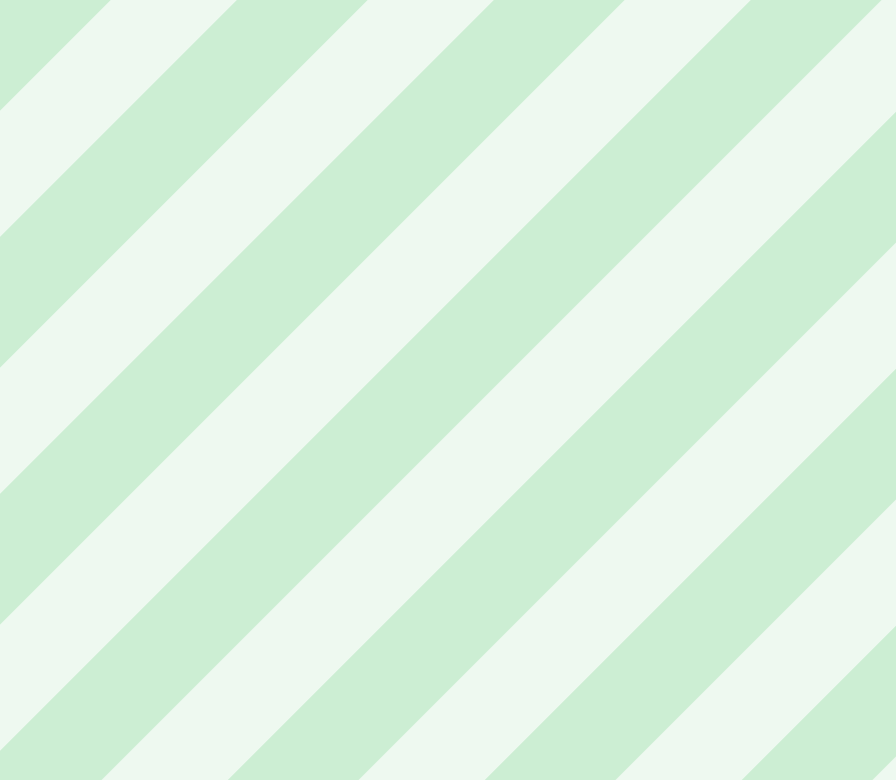
This pattern is drawn by a WebGL 2 fragment shader. Its source:

```glsl
#version 300 es
precision highp float;
// Flat diagonal stripes, mint on pale mint, rising to the right at 45 degrees.
// A repeating coordinate runs across the stripes from the top left corner;
// the distance to the nearest stripe edge gives smooth borders.

#define PERIOD 0.2868        // repeat along the top edge, in canvas widths
#define MINT_SHARE 0.509     // part of each repeat filled by the mint stripe
#define FIRST_START -0.0225  // where the first mint stripe starts
#define MINT vec3(0.800, 0.932, 0.826)
#define PALE vec3(0.932, 0.977, 0.942)

uniform vec2 u_resolution;
out vec4 fragColor;

// Signed distance to the mint stripes, positive inside, in canvas widths.
float stripeDistance(float across) {
  float phase = (across - FIRST_START) / PERIOD - 0.5 * MINT_SHARE;
  float fromCentre = abs(fract(phase + 0.5) - 0.5);
  return (0.5 * MINT_SHARE - fromCentre) * PERIOD * inversesqrt(2.0);
}

void main() {
  // Offset from the top left corner, scaled by the canvas width.
  vec2 corner = vec2(0.0, u_resolution.y);
  vec2 offset = abs(gl_FragCoord.xy - corner) / u_resolution.x;

  // Blend over one pixel at each edge.
  float distanceInPixels = stripeDistance(offset.x + offset.y) * u_resolution.x;
  float coverage = clamp(distanceInPixels + 0.5, 0.0, 1.0);
  fragColor = vec4(mix(PALE, MINT, coverage), 1.0);
}
```
